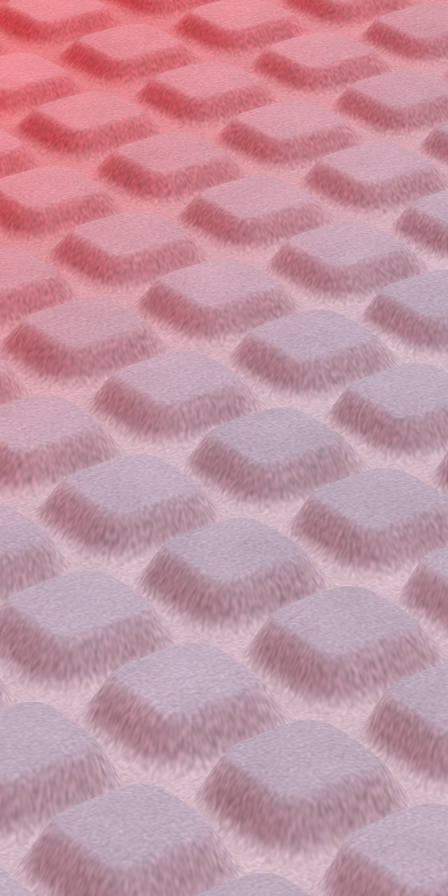
Give the GLSL for this pattern, as a Shadertoy shader.

```glsl
// Soft padded fabric blocks on a tilted square grid, lit red from the upper left.

const vec2 ORIGIN = vec2(0.0104, 0.393);                    // centre of one block
const mat2 GRID_AXES = mat2(0.168, 0.0586, 0.1178, -0.0755); // block steps on the canvas
const float TILT = 0.461;     // perspective shrink toward the top
const float RELIEF = 0.047;   // block height as seen on the canvas
const float WALL = 0.21;      // width of the sloping wall, in cells
const int MARCH_STEPS = 28;

vec2 hash22(vec2 p) {
    vec2 q = vec2(dot(p, vec2(127.1, 311.7)), dot(p, vec2(269.5, 183.3)));
    return fract(sin(q) * 43758.5) * 2.0 - 1.0;
}

float gradientNoise(vec2 p) {
    vec2 i = floor(p), f = fract(p);
    vec2 s = f * f * f * (f * (f * 6.0 - 15.0) + 10.0);
    float a = dot(hash22(i), f);
    float b = dot(hash22(i + vec2(1, 0)), f - vec2(1, 0));
    float c = dot(hash22(i + vec2(0, 1)), f - vec2(0, 1));
    float d = dot(hash22(i + vec2(1, 1)), f - vec2(1, 1));
    return mix(mix(a, b, s.x), mix(c, d, s.x), s.y);
}

float roundedBox(vec2 p, float halfSize, float radius) {
    vec2 q = abs(p) - halfSize + radius;
    return length(max(q, 0.0)) + min(max(q.x, q.y), 0.0) - radius;
}

// Height of the padding, 0 in the seams and 1 at a block's crown
float padHeight(vec2 g) {
    vec2 cell = fract(g + 0.5) - 0.5;
    float rise = smoothstep(0.0, WALL, -roundedBox(cell, 0.495, 0.32));
    return rise * (1.0 - 0.8 * dot(cell, cell));
}

vec2 padSlope(vec2 g) {
    vec2 e = vec2(0.012, 0.0);
    return vec2(padHeight(g + e.xy) - padHeight(g - e.xy),
                padHeight(g + e.yx) - padHeight(g - e.yx)) / (2.0 * e.x);
}

// Follow the view ray down into the relief; returns the grid position it meets
vec2 traceGrid(vec2 start, vec2 descent) {
    float lo = 0.0, hi = 1.0;
    for (int i = 1; i <= MARCH_STEPS; i++) {
        float depth = float(i) / float(MARCH_STEPS);
        if (padHeight(start + descent * depth) >= 1.0 - depth) {
            hi = depth;
            break;
        }
        lo = depth;
    }
    for (int i = 0; i < 5; i++) {
        float mid = 0.5 * (lo + hi);
        if (padHeight(start + descent * mid) >= 1.0 - mid) hi = mid;
        else lo = mid;
    }
    return start + descent * hi;
}

// Speckled weave, coarser on the walls, with drawn-out fibre fuzz
float fabricGrain(vec2 g, float side) {
    float speckle = gradientNoise(g * 43.0 + 7.0);
    float fuzz = gradientNoise(g * vec2(11.0, 27.0));
    return speckle * mix(0.13, 0.24, side) + fuzz * 0.05;
}

vec3 fabricColour(vec2 g, float redLight) {
    float height = padHeight(g);
    vec2 slope = padSlope(g) / 6.2;
    vec3 top = mix(vec3(0.75, 0.672, 0.742), vec3(0.925, 0.555, 0.59), redLight);
    vec3 shadow = mix(vec3(0.65, 0.475, 0.525), vec3(0.78, 0.26, 0.285), redLight);
    vec3 seam = mix(vec3(0.85, 0.735, 0.78), vec3(0.91, 0.48, 0.50), redLight);

    // Front-left walls are darkest, front-right walls half lit, back rims bright
    float shade = length(vec2(0.95, 0.58) * max(vec2(slope.x, -slope.y), 0.0));
    float rim = max(-slope.x, 0.0) + max(slope.y, 0.0);
    float side = clamp(length(slope), 0.0, 1.0);
    vec3 colour = mix(top, shadow, clamp(shade, 0.0, 1.0));
    colour = mix(colour, seam, 0.8 * (1.0 - smoothstep(0.0, 0.36, height)));
    colour = mix(colour, seam, 0.6 * clamp(rim, 0.0, 1.0));

    // Slight change of tone between blocks and across each one
    float blockTone = hash22(floor(g + 0.5)).x * 0.018 * height;
    float mottling = 0.05 * gradientNoise(g * 3.3);
    return colour * (1.0 + blockTone + mottling + fabricGrain(g, side));
}

vec3 renderScene(vec2 p, float acrossCanvas) {
    vec2 offset = p - ORIGIN;
    vec2 plane = vec2(p.x, offset.y) / (1.0 - TILT * offset.y);
    plane.x -= ORIGIN.x;
    mat2 toGrid = inverse(GRID_AXES);
    vec2 g = traceGrid(toGrid * plane, toGrid * vec2(0.0, RELIEF));
    float fade = 1.75 * (1.0 - p.y) + 0.6 * acrossCanvas;
    float redLight = 1.0 - smoothstep(0.05, 1.25, fade);
    return fabricColour(g, redLight);
}

void mainImage(out vec4 fragColor, in vec2 fragCoord) {
    // Four samples smooth the outlines of the blocks
    vec3 colour = vec3(0.0);
    for (int i = 0; i < 4; i++) {
        vec2 jitter = (vec2(i % 2, i / 2) - 0.5) * 0.5;
        vec2 pixel = fragCoord + jitter;
        vec2 p = vec2(pixel.x - 0.5 * iResolution.x, pixel.y) / iResolution.y;
        colour += renderScene(p, pixel.x / iResolution.x);
    }
    fragColor = vec4(clamp(colour / 4.0, 0.0, 1.0), 1.0);
}
```
